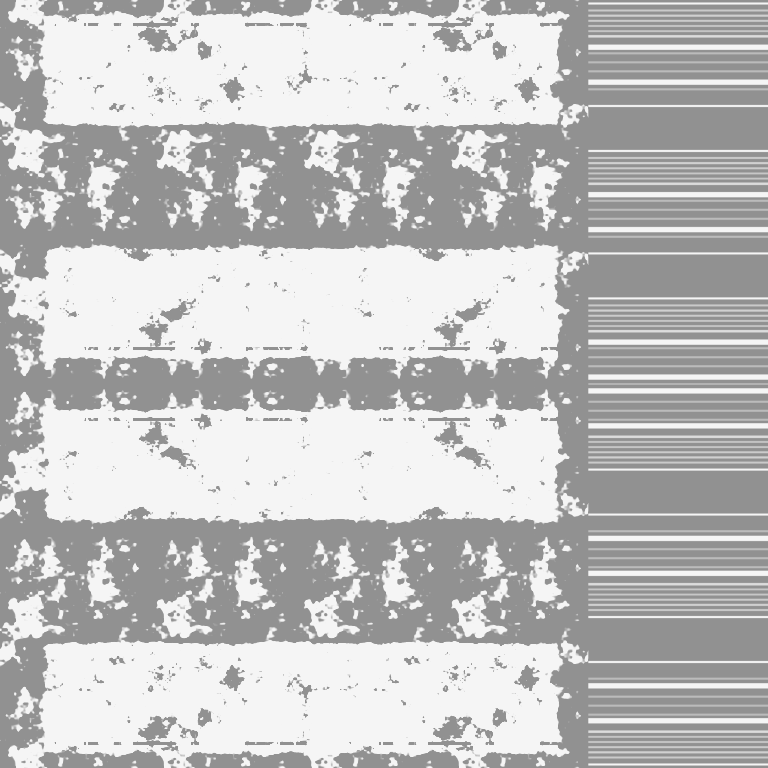
Reproduce this pattern procedurally as a three.js fragment shader.

```glsl
// Four weathered pale bars on speckled grey, with a strip of fine lines at the right.
// Everything is mirrored about the middle height; tiled value noise makes the flecks
// and the wear, while folded distances place the bars and the repeating lines.

#define GREY vec3(0.57)
#define PALE vec3(0.96)
#define TILE 0.192        // repeat of the speckle and of the lines
#define STRIP_X 0.766     // where the lined strip starts
#define BAR_MID vec2(0.392, 0.1517)
#define BAR_HALF vec2(0.337, 0.0716)
#define BAR_FOLD 0.257    // height halfway between an inner and an outer bar
#define FLECK_LEVEL 0.57  // noise above this shows pale
#define FLECK_SOFT 0.032
#define BAR_LIFT 0.31     // how solid the bars are
#define WEAR 0.24

varying vec2 vUv;

float hash(vec2 p) {
  return fract(sin(dot(p, vec2(127.1, 311.7))) * 43758.5453);
}

// Value noise that wraps after the given number of cells.
float noise(vec2 p, float wrap) {
  vec2 i = floor(p);
  vec2 f = fract(p);
  f = f * f * (3.0 - 2.0 * f);
  float a = hash(mod(i, wrap));
  float b = hash(mod(i + vec2(1.0, 0.0), wrap));
  float c = hash(mod(i + vec2(0.0, 1.0), wrap));
  float d = hash(mod(i + 1.0, wrap));
  return mix(mix(a, b, f.x), mix(c, d, f.x), f.y);
}

// Four octaves of wrapped noise, repeating every span tiles.
float grain(vec2 p, float cells, float span) {
  float sum = 0.0;
  float amp = 0.365;
  for (int k = 0; k < 4; k++) {
    sum += amp * noise(p * cells / TILE, cells * span);
    cells *= 2.0;
    amp *= 0.75;
  }
  return sum;
}

// Soft slanted spot that recurs every two tiles across.
float wornSpot(vec2 p, vec2 centre, vec2 radius, float slant) {
  vec2 o = p - centre;
  o.x = (fract(o.x / (2.0 * TILE) + 0.5) - 0.5) * 2.0 * TILE;
  o.x -= slant * o.y;
  o /= radius;
  return exp(-dot(o, o));
}

float line(float offset, float halfWidth) {
  return 1.0 - smoothstep(halfWidth - 0.005, halfWidth + 0.005, abs(offset));
}

// Lines of one tile: a thin pair, a thick pair, a fine cluster and dim rules.
float stripLines(float d) {
  float q = fract((0.362 - d) / TILE + 0.05) - 0.05;
  float thin = line(abs(q - 0.1525) - 0.1525, 0.007);
  float thick = line(abs(q - 0.72) - 0.1185, 0.018);

  float slot = (q - 0.335) / 0.035;
  float rnd = hash(vec2(floor(slot), 7.0));
  float fine = line((fract(slot) - 0.5) * 0.035, 0.005 + 0.006 * rnd);
  fine *= (0.4 + 0.6 * rnd) * step(0.335, q) * step(q, 0.545);

  float rule = (q - 0.643) / 0.061;
  float dim = 0.42 * line((fract(rule + 0.5) - 0.5) * 0.061, 0.007);
  dim *= step(0.62, q) * step(q, 0.92);
  return max(max(thin, thick), max(fine, dim));
}

// Speckled ground and worn bars; p.y is the distance from the middle height.
float wornBars(vec2 p) {
  float e = abs(p.y - BAR_FOLD);
  vec2 q = abs(vec2(p.x, e) - BAR_MID) - BAR_HALF;

  // ground flecks, denser at the left margin and sparser at the right
  float ground = grain(p, 6.0, 1.0);
  ground += 0.05 * (1.0 - smoothstep(0.03, 0.055, p.x));
  ground -= 0.03 * smoothstep(0.72, 0.745, p.x);

  // wear inside the bars
  float wear = wornSpot(p, vec2(0.223, 0.083), vec2(0.022, 0.03), 0.7);
  wear += wornSpot(p, vec2(0.302, 0.385), vec2(0.02, 0.045), -0.2);
  wear += wornSpot(p, vec2(0.22, 0.45), vec2(0.04, 0.018), 0.0);
  wear += wornSpot(p, vec2(0.21, 0.17), vec2(0.06, 0.012), 0.0);
  float bar = grain(p + 0.37, 10.0, 2.0) + BAR_LIFT - WEAR * min(wear, 1.0);

  // broken scratch near one long edge
  float dash = smoothstep(0.45, 0.6, grain(vec2(p.x, 0.11), 8.0, 2.0) + 0.02);
  bar -= 0.4 * dash * (1.0 - smoothstep(0.0015, 0.003, abs(e - 0.211)));

  // ragged edges: the ends fray further than the long sides
  float inside = 1.0 - smoothstep(-0.006, 0.004, q.y);
  inside *= 1.0 - smoothstep(-0.02, 0.006, q.x);
  float v = mix(ground, bar, inside);
  return smoothstep(FLECK_LEVEL - FLECK_SOFT, FLECK_LEVEL + FLECK_SOFT, v);
}

void main() {
  vec2 p = vec2(vUv.x, abs(vUv.y - 0.5));
  float strip = smoothstep(STRIP_X - 0.001, STRIP_X + 0.001, p.x);
  float tone = mix(wornBars(p), stripLines(p.y), strip);
  gl_FragColor = vec4(mix(GREY, PALE, tone), 1.0);
}
```
